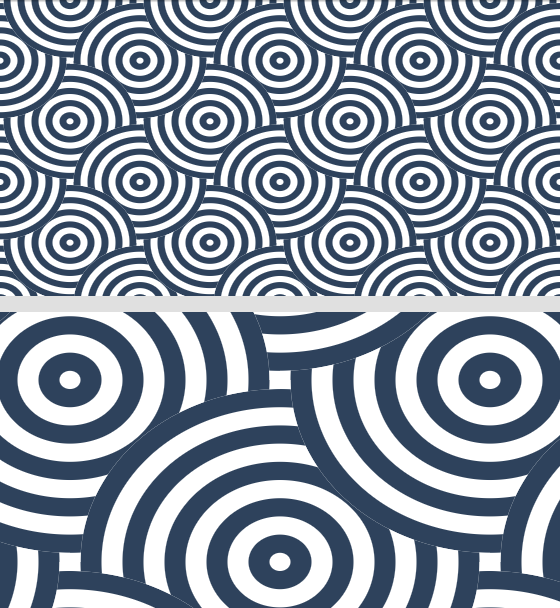
Top: the whole. Bottom: its middle third, enlarged.
A WebGL 2 fragment shader for this pattern:

```glsl
#version 300 es
precision highp float;
// Interlaced concentric rings: two staggered lattices of striped discs, four
// repeats across. Each overlap goes to one lattice or the other according to
// its diagonal, so the discs weave over and under their neighbours.

uniform vec2 u_resolution;
out vec4 fragColor;

// Offset from the nearest disc centre of a unit lattice shifted by origin.
vec2 nearestCentre(vec2 p, vec2 origin) {
    vec2 q = p - origin;
    return q - floor(q + 0.5);
}

// White amount of the rings at radius r; the gap outside the discs stays white.
float rings(float r, float pixel) {
    r = min(r, 0.5);
    float toRing = abs(r - floor(r * 10.0 + 0.5) * 0.1) - 0.025;
    return clamp(0.5 - toRing / pixel, 0.0, 1.0);
}

void main() {
    vec2 uv = gl_FragCoord.xy / u_resolution;

    // Lattice cells, counted from the top edge; rings flatten with the cells.
    vec2 repeats = vec2(4.0, 2.44);
    vec2 p = vec2(uv.x, uv.y - 1.0) * repeats;
    vec2 cellPixel = repeats / u_resolution;
    float pixel = max(cellPixel.x, cellPixel.y);

    vec2 a = nearestCentre(p, vec2(0.0, 0.5));
    vec2 b = nearestCentre(p, vec2(0.5, 0.0));

    // The falling diagonal puts lattice a on top, the rising one lattice b.
    bool aOnTop = a.x * a.y < 0.0;
    float topRadius = length(aOnTop ? a : b);
    float lowRadius = length(aOnTop ? b : a);

    // Lay the upper disc, with its dark rim, over the lower one.
    float cover = clamp(0.5 + (0.475 - topRadius) / pixel, 0.0, 1.0);
    float white = mix(rings(lowRadius, pixel), rings(topRadius, pixel), cover);

    vec3 navy = vec3(0.18, 0.26, 0.36);
    vec3 color = mix(navy, vec3(1.0), white);

    // Thin soft shade along the top edge.
    color *= 1.0 - 0.25 * smoothstep(0.99, 1.0, uv.y);

    fragColor = vec4(color, 1.0);
}
```
